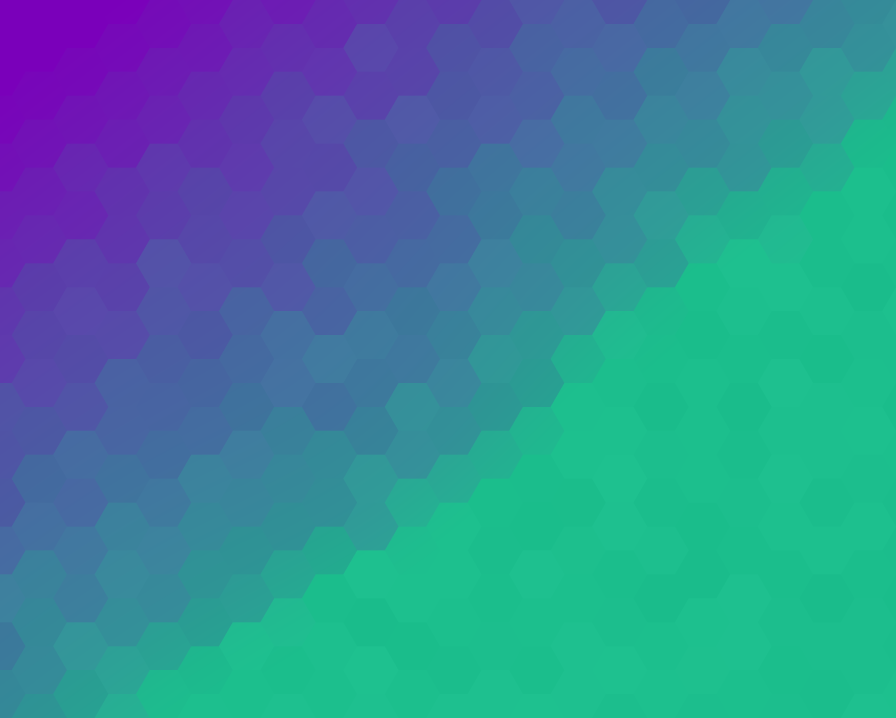
This background is drawn by a Shadertoy shader. Its source:

```glsl
const float ROWS = 15.0;
const float GRID_SHIFT = -0.003;
const vec3 PURPLE = vec3(0.48, 0.0, 0.73);
const vec3 GREEN = vec3(0.11, 0.747, 0.553);

float hash(vec2 p) {
    return fract(sin(dot(p, vec2(127.1, 311.7))) * 43758.5453);
}

// Nearest point of one rectangular lattice, as an index in half steps
vec2 latticeIndex(vec2 p, vec2 halfStep, vec2 offset) {
    return 2.0 * round((p / halfStep - offset) * 0.5) + offset;
}

// Two interleaved lattices form flat-topped hexagons
vec2 hexIndex(vec2 p, vec2 halfStep) {
    vec2 a = latticeIndex(p, halfStep, vec2(0.0, 1.0));
    vec2 b = latticeIndex(p, halfStep, vec2(1.0, 0.0));
    return distance(p, a * halfStep) < distance(p, b * halfStep) ? a : b;
}

// Diagonal ramp, 0 at the upper left and above 1 at the lower right
float ramp(vec2 p) {
    float t = -0.06 + 0.645 * p.x + 0.829 * (1.0 - p.y);
    vec2 fromDip = p - vec2(0.5, 0.4);
    t -= 0.07 * exp(-14.0 * dot(fromDip, fromDip));
    t -= 0.05 * (1.0 - smoothstep(0.1, 0.4, t));
    return t + 0.08 * smoothstep(0.78, 0.92, t);
}

vec3 hexColor(vec2 p, vec2 halfStep) {
    vec2 id = hexIndex(p, halfStep);
    vec2 center = id * halfStep;

    // Each cell is mostly flat, with a trace of the smooth ramp
    float t = mix(ramp(center), ramp(p), 0.25);
    float jitter = hash(id) - 0.5;
    t += 0.09 * jitter * smoothstep(0.0, 0.25, t);

    // Faint lightness variation stays visible in the solid green
    float tint = 0.018 * (hash(id + 37.0) - 0.5);
    return mix(PURPLE, GREEN, clamp(t, 0.0, 1.0)) + tint * smoothstep(0.1, 0.5, t);
}

void mainImage(out vec4 fragColor, in vec2 fragCoord) {
    float rowHeight = 1.0 / ROWS;
    vec2 halfStep = rowHeight * vec2(sqrt(3.0) * 0.5, 0.5);

    // Average a 3 by 3 grid of samples for smooth cell edges
    vec3 color = vec3(0.0);
    for (int i = 0; i < 9; i++) {
        vec2 subpixel = (vec2(i % 3, i / 3) - 1.0) / 3.0;
        vec2 p = (fragCoord + subpixel) / iResolution.y;
        color += hexColor(p - vec2(GRID_SHIFT, 0.0), halfStep);
    }
    fragColor = vec4(color / 9.0, 1.0);
}
```
